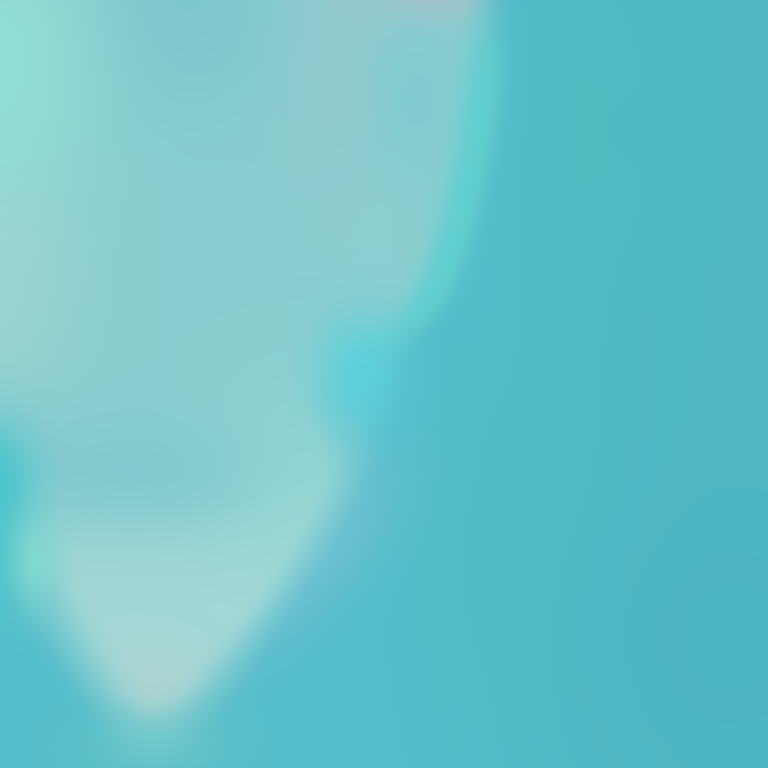
This background is drawn by a WebGL 1 fragment shader. Its source:

```glsl
precision highp float;
uniform vec2 u_resolution;

// Soft elliptical spot, 1 at its centre
float glow(vec2 p, vec2 center, vec2 radius) {
  vec2 d = (p - center) / radius;
  return exp(-dot(d, d));
}

// Smooth bump along one axis
float bump(float x, float center, float width) {
  float d = (x - center) / width;
  return exp(-d * d);
}

// Teal field to the right of the veil
vec3 seaColor(vec2 p, float side) {
  vec3 c = mix(vec3(0.33, 0.74, 0.79), vec3(0.31, 0.715, 0.76), smoothstep(0.5, 0.95, p.x));
  c = mix(c, vec3(0.31, 0.73, 0.75), 0.7 * glow(p, vec2(0.78, 0.83), vec2(0.10, 0.18)));
  c = mix(c, vec3(0.31, 0.73, 0.75), 0.6 * glow(p, vec2(0.67, 0.30), vec2(0.12, 0.25)));
  c = mix(c, vec3(0.30, 0.70, 0.76), 0.7 * glow(p, vec2(0.95, 0.17), vec2(0.20, 0.18)));
  // Blue haze beside the lower edge
  float haze = bump(side, 0.02, 0.07) * bump(p.y, 0.28, 0.15);
  return mix(c, vec3(0.45, 0.76, 0.83), 0.75 * haze);
}

// Pale, slightly iridescent veil
vec3 veilColor(vec2 p) {
  vec3 c = vec3(0.54, 0.805, 0.815);
  c = mix(c, vec3(0.47, 0.77, 0.80), 0.8 * glow(p, vec2(0.24, 1.02), vec2(0.13, 0.16)));
  c = mix(c, vec3(0.62, 0.83, 0.82), 0.9 * glow(p, vec2(-0.03, 0.66), vec2(0.13, 0.20)));
  c = mix(c, vec3(0.57, 0.88, 0.84), glow(p, vec2(-0.02, 0.92), vec2(0.13, 0.17)));
  c = mix(c, vec3(0.57, 0.79, 0.81), 0.8 * glow(p, vec2(0.44, 0.92), vec2(0.08, 0.20)));
  c = mix(c, vec3(0.56, 0.81, 0.82), 0.6 * glow(p, vec2(0.49, 0.70), vec2(0.08, 0.10)));
  c = mix(c, vec3(0.49, 0.80, 0.82), 0.7 * glow(p, vec2(0.54, 0.87), vec2(0.05, 0.09)));
  c = mix(c, vec3(0.65, 0.75, 0.80), 0.9 * glow(p, vec2(0.57, 1.02), vec2(0.10, 0.045)));
  // Lower lobe, with a shadow above it
  c = mix(c, vec3(0.64, 0.845, 0.84), smoothstep(0.44, 0.20, p.y));
  c = mix(c, vec3(0.60, 0.85, 0.84), 0.7 * glow(p, vec2(0.38, 0.35), vec2(0.11, 0.14)));
  c = mix(c, vec3(0.50, 0.785, 0.81), 0.8 * glow(p, vec2(0.17, 0.385), vec2(0.17, 0.07)));
  return mix(c, vec3(0.69, 0.83, 0.82), 0.8 * glow(p, vec2(0.20, 0.095), vec2(0.08, 0.06)));
}

void main() {
  vec2 p = gl_FragCoord.xy / u_resolution;
  float depth = 1.0 - p.y;

  // Curved right edge with a soft notch halfway down
  float notch = bump(p.y, 0.50, 0.08);
  float side = p.x - (0.635 - 0.45 * depth * depth - 0.06 * notch);
  float soft = 0.038 + 0.035 * notch + 0.025 * smoothstep(0.25, 0.05, p.y);
  float veil = smoothstep(soft, -soft, side);

  // Lower left flank and rounded tip
  float below = max(depth - 0.56, 0.0);
  float flank = p.x - 1.05 * below * below;
  veil *= mix(1.0, smoothstep(-0.05, 0.075, flank), smoothstep(0.54, 0.68, depth));
  veil *= smoothstep(-0.02, 0.10, p.y - 1.2 * (p.x - 0.20) * (p.x - 0.20));

  vec3 color = mix(seaColor(p, side), veilColor(p), veil);

  // Cyan light along the upper rim and in the notch
  float rim = bump(side, 0.0, 0.028) * smoothstep(0.52, 0.62, p.y) * smoothstep(1.02, 0.86, p.y);
  color = mix(color, vec3(0.36, 0.82, 0.82), 0.8 * rim);
  color = mix(color, vec3(0.35, 0.82, 0.86), 0.9 * glow(p, vec2(0.47, 0.515), vec2(0.055, 0.075)));

  // Turquoise and mint light on the left border
  color = mix(color, vec3(0.28, 0.77, 0.80), 0.9 * glow(p, vec2(-0.01, 0.375), vec2(0.055, 0.08)));
  color = mix(color, vec3(0.30, 0.79, 0.80), 0.7 * glow(p, vec2(-0.01, 0.27), vec2(0.035, 0.09)));
  color = mix(color, vec3(0.52, 0.86, 0.82), 0.75 * glow(p, vec2(0.045, 0.27), vec2(0.03, 0.06)));

  // Faint spill under the tip
  color = mix(color, vec3(0.47, 0.80, 0.79), 0.55 * glow(p, vec2(0.20, 0.03), vec2(0.10, 0.05)));
  gl_FragColor = vec4(color, 1.0);
}
```
